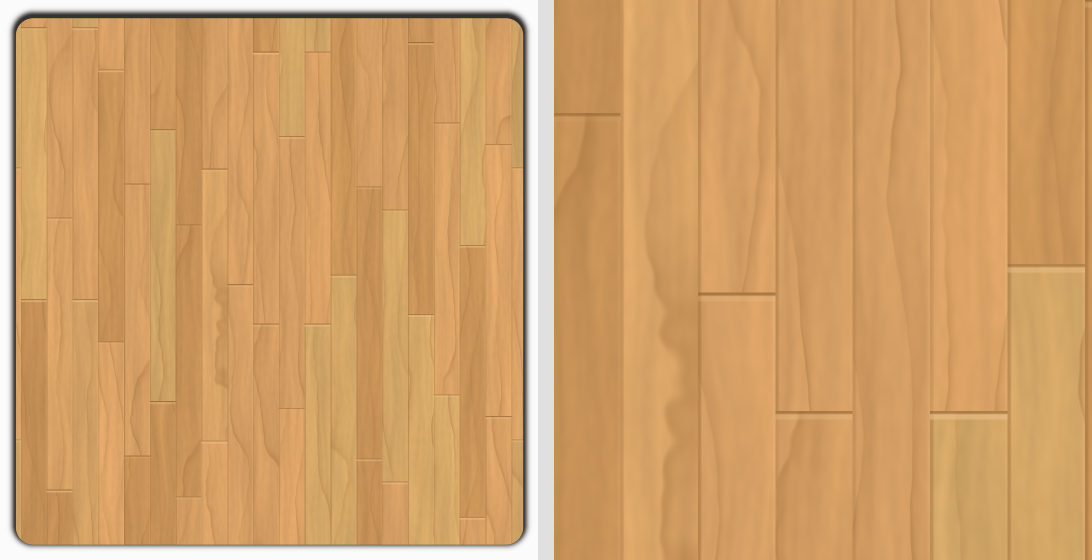
Left: the whole. Right: its middle third, enlarged.
Give the GLSL for this texture, as a WebGL 2 fragment shader.

```glsl
#version 300 es
precision highp float;
// Rounded panel of narrow upright wooden planks, with a soft dark shadow on white.
// Each strip is shifted by its own stagger; every plank hashes a tone and a seed,
// and warped gradient noise draws its streaks, growth veins and fine relief.
uniform vec2 u_resolution;
out vec4 fragColor;

const float STRIP_WIDTH = 0.0461;    // in canvas heights
const float PLANK_LENGTH = 0.4857;
const int STRIPS = 20;
const float STAGGER[STRIPS] = float[STRIPS](
    0.10, 0.80, 0.10, 0.255, 0.675, 0.475, 0.825, 0.62, 0.045, 0.19,
    0.50, 0.19, 0.01, 0.685, 0.77, 0.155, 0.45, 0.90, 0.53, 0.615);

const vec3 ORANGE = vec3(0.851, 0.631, 0.400);
const vec3 YELLOW = vec3(0.827, 0.655, 0.405);
const vec3 BROWN  = vec3(0.784, 0.575, 0.345);
const vec3 VEIN   = vec3(0.610, 0.420, 0.215);
const vec3 GLOSS  = vec3(0.930, 0.760, 0.540);
const vec3 PAPER  = vec3(0.985);
const vec3 SHADOW = vec3(0.100, 0.090, 0.085);

float hash(vec2 p) {
    vec3 q = fract(vec3(p.xyx) * 0.1031);
    q += dot(q, q.yzx + 33.33);
    return fract((q.x + q.y) * q.z);
}

float cornerSlope(vec2 cell, vec2 offset) {
    float angle = 6.28318 * hash(cell);
    return dot(vec2(cos(angle), sin(angle)), offset);
}

float gradientNoise(vec2 p) {
    vec2 i = floor(p), f = fract(p);
    vec2 s = f * f * f * (f * (f * 6.0 - 15.0) + 10.0);
    vec2 e = vec2(1.0, 0.0);
    float low  = mix(cornerSlope(i, f), cornerSlope(i + e, f - e), s.x);
    float high = mix(cornerSlope(i + e.yx, f - e.yx), cornerSlope(i + 1.0, f - 1.0), s.x);
    return mix(low, high, s.y);
}

float roundedBox(vec2 p, vec2 halfSize, float radius) {
    vec2 q = abs(p) - halfSize + radius;
    return length(max(q, 0.0)) + min(max(q.x, q.y), 0.0) - radius;
}

float line(float d, float width) {
    return 1.0 - smoothstep(0.4 * width, width, abs(d));
}

vec3 plankTone(vec2 id) {
    float kind = hash(id + 17.3);
    vec3 tone = mix(ORANGE, YELLOW, smoothstep(0.55, 0.70, kind));
    tone = mix(tone, BROWN, 1.0 - smoothstep(0.14, 0.30, kind));
    return tone * (0.975 + 0.05 * hash(id + 51.7));
}

// Growth veins: a sharp dark rim that fades away on one side.
float veins(vec2 g, float slope, float spacing) {
    float field = g.x * spacing + g.y * slope
        + 0.75 * gradientNoise(g * vec2(0.7, 0.28))
        + 0.05 * gradientNoise(g * vec2(1.5, 2.2));
    float ring = fract(field);
    float rim = smoothstep(0.0, 0.03, ring) * exp(-ring * 22.0);
    float fade = exp(-ring * 4.0) * smoothstep(0.0, 0.04, ring);
    float presence = smoothstep(-0.25, 0.25, gradientNoise(g * vec2(0.5, 0.22) + 40.0));
    return rim * (0.25 + 0.75 * presence) + 0.22 * fade;
}

// g is measured in strip widths, shifted by a seed for every plank.
vec3 grain(vec3 tone, vec2 g, vec2 id) {
    float bend = 0.6 * gradientNoise(g * vec2(0.8, 0.35) + 9.0);
    float broad = gradientNoise(vec2(2.2 * g.x + bend, 0.16 * g.y));
    float streak = gradientNoise(vec2(6.5 * g.x + 3.0 * bend, 0.35 * g.y));
    float relief = gradientNoise(g * vec2(10.0, 3.2) + 2.0 * bend);
    float slope = 0.22 * (hash(id + 5.1) - 0.5);
    float spacing = mix(0.55, 1.3, hash(id + 8.6));
    vec3 color = tone * (1.0 + 0.07 * broad + 0.055 * streak + 0.025 * relief);
    return mix(color, VEIN, 0.55 * veins(g, slope, spacing));
}

vec3 planks(vec2 p) {
    float x = p.x / STRIP_WIDTH + 9.616;
    float strip = mod(floor(x), float(STRIPS));
    float y = (0.5 - p.y) / PLANK_LENGTH - STAGGER[int(strip)];
    vec2 id = vec2(strip, floor(y) + 3.0);
    vec2 local = vec2(fract(x), fract(y) * PLANK_LENGTH / STRIP_WIDTH);
    vec2 seed = 60.0 * vec2(hash(id), hash(id + 23.9));
    vec3 color = grain(plankTone(id), local + seed, id);

    // Seams along the strip, then a dark joint with a pale lower lip.
    color = mix(color, VEIN, line(local.x, 0.06) * mix(0.15, 0.5, hash(id + 3.7)));
    color = mix(color, GLOSS, line(1.0 - local.x, 0.05) * 0.3 * hash(id + 6.2));
    color = mix(color, VEIN, line(local.y, 0.055) * mix(0.45, 0.85, hash(id + 2.4)));
    return mix(color, GLOSS, line(local.y - 0.075, 0.05) * 0.6 * hash(id + 7.9));
}

void main() {
    float pixel = 1.0 / u_resolution.y;
    vec2 p = (gl_FragCoord.xy - 0.5 * u_resolution) * pixel;

    // Four samples per pixel soften the plank edges and thin veins.
    vec3 wood = vec3(0.0);
    for (int k = 0; k < 4; k++) {
        vec2 jitter = vec2(k & 1, k >> 1) * 0.5 - 0.25;
        wood += 0.25 * planks(p + jitter * pixel);
    }

    // The shadow rises a little above the panel.
    vec2 halfSize = vec2(0.453, 0.470);
    vec2 q = p - vec2(0.001, -0.0026);
    float panel = roundedBox(q, halfSize, 0.031);
    float spread = max(roundedBox(q - vec2(0.0, 0.0045), halfSize, 0.031), 0.0) / 0.0080;
    vec3 color = mix(PAPER, SHADOW, 0.88 * exp(-spread * spread));
    color = mix(color, wood, 1.0 - smoothstep(-0.6 * pixel, 0.6 * pixel, panel));
    fragColor = vec4(color, 1.0);
}
```
